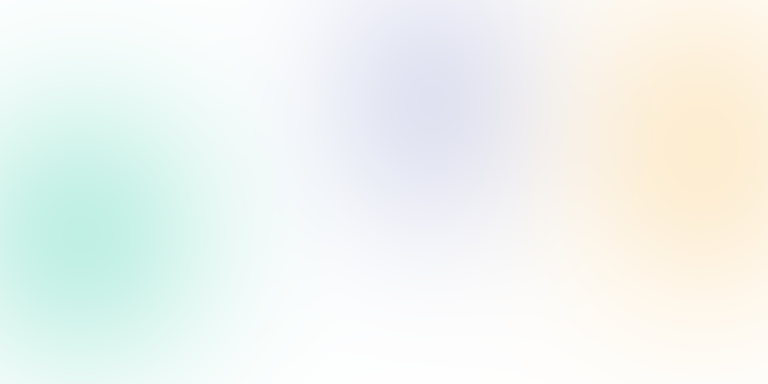
A Shadertoy shader for this background:

```glsl
const vec3 PAPER = vec3(0.998, 0.998, 0.998);
const vec3 MINT = vec3(0.755, 0.940, 0.895);
const vec3 LAVENDER = vec3(0.880, 0.890, 0.950);
const vec3 APRICOT = vec3(0.995, 0.930, 0.820);

// Soft elliptical falloff: 1 at the centre, fading to 0
float glow(vec2 p, vec2 centre, vec2 spread) {
    vec2 d = (p - centre) / spread;
    return exp(-dot(d, d));
}

// Multiply a translucent tint over a base colour
vec3 tint(vec3 base, vec3 colour, float amount) {
    return base * mix(vec3(1.0), colour, amount);
}

void mainImage(out vec4 fragColor, in vec2 fragCoord) {
    // Canvas is two units wide and one unit high
    vec2 p = fragCoord / iResolution.xy * vec2(2.0, 1.0);

    // Three overlapping washes on pale paper
    vec3 colour = PAPER;
    colour = tint(colour, MINT, glow(p, vec2(0.21, 0.39), vec2(0.365, 0.380)));
    colour = tint(colour, LAVENDER, glow(p, vec2(1.12, 0.735), vec2(0.310, 0.370)));
    colour = tint(colour, APRICOT, glow(p, vec2(1.83, 0.61), vec2(0.370, 0.440)));

    fragColor = vec4(colour, 1.0);
}
```
